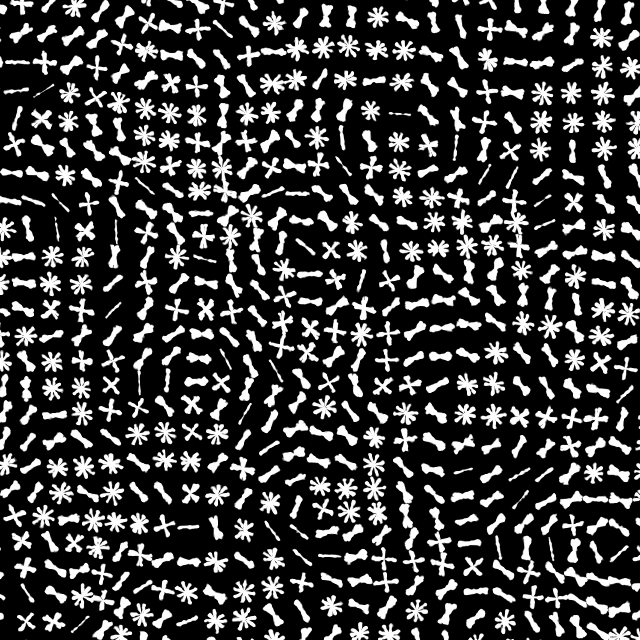
This pattern is drawn by a WebGL 1 fragment shader. Its source:

```glsl
precision highp float;
// Ragged white bones, crosses and stars on a warped grid, turning in swirls over black.

uniform vec2 u_resolution;

const float PI = 3.14159265;
const float GRID = 24.0;                   // glyphs across the canvas
const float TILT = -0.04;                  // slope of the rows
const float WARP = 1.3;                    // drift of glyph centres, in cells
const float WARP_SCALE = 0.17;             // frequency of the drift
const float JITTER = 0.08;                 // random offset per glyph
const vec2 SWIRL_PERIOD = vec2(10.3, 9.6); // spacing of swirls, in cells
const float SWIRL_SKEW = 0.12;             // sideways shift between swirl rows
const float ARM_LENGTH = 0.45;             // half length of an arm, in cells
const float ARM_WIDTH = 0.088;             // half width of an arm
const float THIN_WIDTH = 0.05;             // half width of a lone bar
const float RAGGED = 0.065;                // roughness of the outlines
const float RAGGED_SCALE = 9.0;
const float EDGE = 0.029;                  // softness of the outlines
const vec3 INK = vec3(0.995);
const vec3 GROUND = vec3(0.0);

float hash(vec2 p) {
  vec3 q = fract(vec3(p.xyx) * 0.1031);
  q += dot(q, q.yzx + 33.33);
  return fract((q.x + q.y) * q.z);
}

float valueNoise(vec2 p) {
  vec2 i = floor(p);
  vec2 f = fract(p);
  f = f * f * (3.0 - 2.0 * f);
  float low = mix(hash(i), hash(i + vec2(1.0, 0.0)), f.x);
  float high = mix(hash(i + vec2(0.0, 1.0)), hash(i + 1.0), f.x);
  return mix(low, high, f.y);
}

vec2 noisePair(vec2 p) {
  return vec2(valueNoise(p + 17.0), valueNoise(p + 71.0)) - 0.5;
}

// Centre of a glyph after smooth drift and jitter
vec2 glyphCentre(vec2 id) {
  vec2 jitter = vec2(hash(id + 5.0), hash(id + 43.0)) - 0.5;
  return id + 0.5 + WARP * noisePair(id * WARP_SCALE) + JITTER * jitter;
}

// Direction tangent to a lattice of swirls
float swirlAngle(vec2 c) {
  vec2 q = c / SWIRL_PERIOD + 0.35 * noisePair(c * 0.13 + 9.0);
  q.x += SWIRL_SKEW * q.y + 0.15;
  vec2 slope = sin(2.0 * PI * (q - vec2(0.35, 0.22)));
  return atan(slope.x, -slope.y + 0.0001);
}

// Arm through the centre, flaring toward both rounded ends
float armDistance(vec2 p, float angle, float halfLength, float width) {
  vec2 dir = vec2(cos(angle), sin(angle));
  float along = abs(dot(p, dir));
  float across = dot(p, vec2(-dir.y, dir.x));
  float flare = width * (0.75 + 0.35 * min(along / halfLength, 1.0));
  return length(vec2(max(along - halfLength + width, 0.0), across)) - flare;
}

// Four arms fanned by one step: narrow gives bones, wide gives stars or crosses
float glyphDistance(vec2 p, vec2 id, vec2 centre) {
  float kind = mix(valueNoise(id * 0.45 + 31.0), hash(id + 97.0), 0.5);
  float angle = swirlAngle(centre) + 0.5 * (hash(id + 61.0) - 0.5);
  float width = ARM_WIDTH;
  float fan = 0.0;
  if (kind < 0.25) {
    width = THIN_WIDTH * (0.5 + hash(id + 3.0));
  } else if (kind < 0.39) {
    fan = mix(1.4, 1.64, hash(id + 11.0));
    width *= 0.8;
  } else if (kind < 0.64) {
    fan = mix(0.06, 0.25, (kind - 0.39) / 0.25);
  } else {
    fan = mix(0.6, 0.8, hash(id + 23.0));
    width *= 0.75;
  }
  float d = 1.0;
  for (int k = 0; k < 4; k++) {
    float n = float(k);
    float size = ARM_LENGTH * mix(0.8, 1.04, hash(id + 13.0 * n + 7.0));
    d = min(d, armDistance(p - centre, angle + (n - 1.5) * fan, size, width));
  }
  return d;
}

void main() {
  vec2 uv = gl_FragCoord.xy / u_resolution;
  vec2 p = uv * GRID + 40.0;
  p.y -= TILT * uv.x * GRID;

  // Nearest outline among the neighbouring glyphs
  vec2 cell = floor(p);
  float d = 1.0;
  for (int j = -1; j <= 1; j++) {
    for (int i = -1; i <= 1; i++) {
      vec2 id = cell + vec2(float(i), float(j));
      d = min(d, glyphDistance(p, id, glyphCentre(id)));
    }
  }

  d += RAGGED * (valueNoise(p * RAGGED_SCALE) - 0.5);
  float cover = 1.0 - smoothstep(-EDGE, EDGE, d);
  gl_FragColor = vec4(mix(GROUND, INK, cover), 1.0);
}
```
